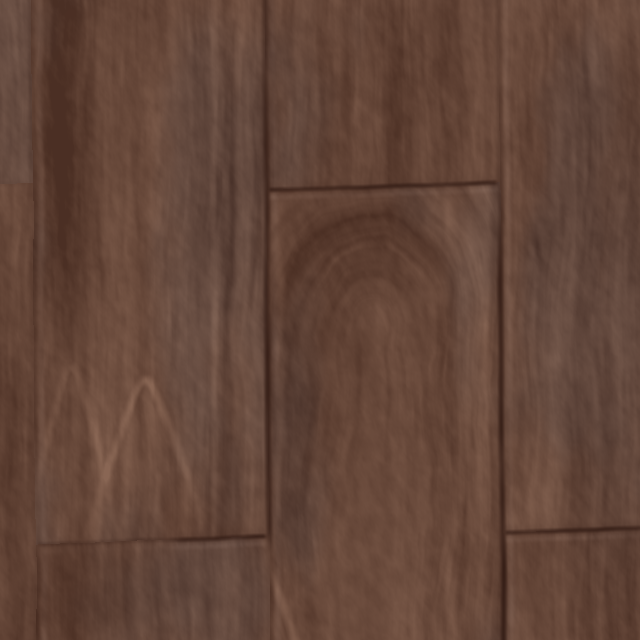
Reproduce this texture procedurally as a WebGL 1 fragment shader.

```glsl
precision highp float;

uniform vec2 u_resolution;

float hash(vec2 p) {
  vec3 q = fract(p.xyx * 0.1031);
  q += dot(q, q.yzx + 33.33);
  return fract((q.x + q.y) * q.z);
}

float noise(vec2 p) {
  vec2 i = floor(p), f = fract(p);
  f = f * f * (3.0 - 2.0 * f);
  return mix(mix(hash(i), hash(i + vec2(1.0, 0.0)), f.x),
             mix(hash(i + vec2(0.0, 1.0)), hash(i + 1.0), f.x), f.y);
}

float fbm(vec2 p) {
  float sum = 0.0, amp = 0.533;
  for (int i = 0; i < 4; i++) {
    sum += amp * noise(p);
    p = p * 2.03 + 17.3;
    amp *= 0.5;
  }
  return sum;
}

// Soft stroke of half width w around d = 0
float stroke(float d, float w) {
  return 1.0 - smoothstep(0.0, w, abs(d));
}

// Soft round spot
float spot(vec2 d, vec2 radius) {
  d /= radius;
  return exp(-dot(d, d));
}

// Pale rounded growth ring with its tip at the origin
float archLine(vec2 d, float slope) {
  float bow = length(vec2(d.x * slope, 0.06));
  float steep = length(vec2(d.x * slope * slope / bow, 1.0));
  return stroke((bow + d.y - 0.06) / steep, 0.011) * smoothstep(-0.3, -0.12, d.y);
}

void main() {
  vec2 uv = gl_FragCoord.xy / u_resolution;
  float wave = noise(vec2(uv.y * 9.0, 4.0)) - 0.5;

  // Plank layout: staggered columns with slightly skewed seams
  float across = (uv.x - 0.053 + 0.008 * (uv.y - 0.5) + 0.003 * wave) / 0.365;
  float column = floor(across);
  float u = fract(across);
  float odd = mod(column, 2.0);
  float joint = mix(0.15, 0.703, odd) + 0.012 * u + 0.018 * step(1.5, column);
  float dy = uv.y - joint + 0.002 * (noise(vec2(uv.x * 30.0, 2.0)) - 0.5);
  float row = floor(dy);
  vec2 seed = vec2(column * 7.3 + 40.0, row * 11.7 + 60.0);

  float colA = 1.0 - step(0.5, abs(column));
  float colB = 1.0 - step(0.5, abs(column - 1.0));
  float heart = colB * step(dy, 0.0);
  float peak = colA * step(0.0, dy);

  // Grain coordinate: straight boards, or rings closing over a heart
  vec2 warp = vec2(fbm(uv * vec2(7.0, 4.0) + seed), fbm(uv * vec2(6.0, 5.0) + seed + 9.0)) - 0.5;
  vec2 c = vec2(uv.x - 0.585, max(uv.y - 0.48, 0.0) * 0.75) + 0.06 * warp;
  float straight = uv.x + 0.03 * warp.x;
  float grainX = mix(straight, length(vec3(c, 0.03)) + 0.12 * c.x, heart);

  float bands = fbm(vec2(grainX * 17.0, uv.y * 1.3) + seed);
  float streaks = fbm(vec2(grainX * 55.0, uv.y * 3.5) + seed * 1.7);
  float fibres = noise(vec2(grainX * 170.0, uv.y * 18.0) + seed);
  float mottle = fbm((uv + vec2(0.3 * uv.y, 0.0)) * vec2(85.0, 48.0) + seed);
  float clouds = fbm(uv * vec2(5.0, 3.0) + seed * 2.1);

  float tone = 0.6 + 0.62 * (bands - 0.5) + 0.58 * (streaks - 0.5)
    + 0.17 * (fibres - 0.5) + 0.38 * (mottle - 0.5) + 0.6 * (clouds - 0.5)
    + 0.08 * (hash(seed) - 0.5);

  // Dark bands and heartwood
  float upper = smoothstep(0.38, 0.6, uv.y);
  tone -= 0.42 * peak * upper * spot(vec2(uv.x - 0.1 + 0.02 * warp.x, 0.0), vec2(0.04, 1.0));
  tone -= 0.3 * heart * spot(uv - vec2(0.575, 0.5) + 0.1 * warp, vec2(0.06, 0.14));
  tone += 0.2 * heart * spot(uv - vec2(0.59, 0.5) + 0.1 * warp, vec2(0.03, 0.045));
  tone -= 0.25 * spot(uv - vec2(0.64, 0.88), vec2(0.08, 0.14));
  tone -= 0.3 * spot(uv - vec2(0.14, 0.05), vec2(0.14, 0.1)) * (1.0 - peak);
  tone -= 0.2 * step(1.5, column) * (1.0 - step(0.0, dy));
  tone += 0.14 * step(1.5, column) * smoothstep(0.9, 0.8, uv.x);

  // Close straight lines beside the first seam and right of the heart
  float side = peak * smoothstep(0.55, 0.8, u) + 0.8 * heart * smoothstep(0.7, 0.85, u);
  tone += side * (0.06 + 0.36 * (noise(vec2(straight * 75.0, uv.y * 1.5)) - 0.5));
  tone -= peak * 0.28 * stroke(uv.x - 0.348 - 0.004 * wave, 0.012);
  tone += peak * 0.2 * stroke(uv.x - 0.334 - 0.004 * wave, 0.008);

  // Pale rings and wavering streaks
  vec2 tip = uv + 0.02 * warp;
  float broken = 0.4 + 0.6 * noise(uv * vec2(14.0, 22.0));
  tone += 0.48 * peak * broken * archLine(tip - vec2(0.228, 0.402), 3.1);
  tone += 0.34 * peak * broken * archLine(tip - vec2(0.11, 0.418), 4.2);
  float bend = 0.43 + 0.025 * wave + 0.5 * pow(max(uv.y - 0.58, 0.0), 1.4)
    + 0.25 * max(0.12 - uv.y, 0.0);
  tone += 0.5 * heart * broken * stroke(uv.x - bend, 0.012) * smoothstep(0.67, 0.6, uv.y);
  tone += 0.22 * heart * stroke(uv.x - 0.712 - 0.03 * wave, 0.015) * broken;

  // Small knot in the right board
  tone -= 0.4 * spot(uv - vec2(0.84 + 0.15 * (0.61 - uv.y), 0.61), vec2(0.006, 0.03));

  vec3 wood = mix(vec3(0.295, 0.185, 0.14), vec3(0.48, 0.35, 0.285), clamp(tone, 0.0, 1.3));
  float grey = smoothstep(0.45, 0.75, fbm(uv * vec2(6.0, 2.5) + seed + 31.0));
  grey = max(grey, spot(uv - vec2(0.97, 0.5), vec2(0.09, 0.35)));
  wood += grey * vec3(-0.022, -0.002, 0.012);

  // Long seams, worn away in places, with a pale bevel
  float edge = (u - step(0.5, u)) * 0.365;
  float nearest = floor(across + 0.5);
  float wear = 0.15;
  if (nearest == 1.0) wear = mix(0.2, 0.85, smoothstep(0.13, 0.18, uv.y)) - 0.3 * smoothstep(0.65, 0.95, uv.y);
  if (nearest == 2.0) wear = mix(0.9, 0.3, smoothstep(0.55, 0.78, uv.y));
  wear *= 0.75 + 0.4 * noise(vec2(nearest, uv.y * 18.0));
  vec3 groove = vec3(0.205, 0.115, 0.085);
  wood = mix(wood, groove, wear * (0.75 * stroke(edge, 0.008) + 0.2 * stroke(edge, 0.022)));
  wood += 0.045 * stroke(edge - 0.012, 0.009) * broken;

  // Butt joints
  float butt = column < -0.5 ? 0.08 : 0.85;
  butt *= mix(1.0, mix(0.35, 1.0, smoothstep(0.55, 0.65, u)), colA);
  butt *= 0.75 + 0.35 * noise(vec2(uv.x * 35.0, 8.0));
  butt *= smoothstep(0.0, 0.02, u) * smoothstep(1.0, 0.97, u);
  wood = mix(wood, groove, butt * (0.8 * stroke(dy, 0.0065) + 0.15 * stroke(dy, 0.018)));
  wood += 0.055 * stroke(dy + 0.011, 0.008) * broken * butt;

  gl_FragColor = vec4(wood, 1.0);
}
```
